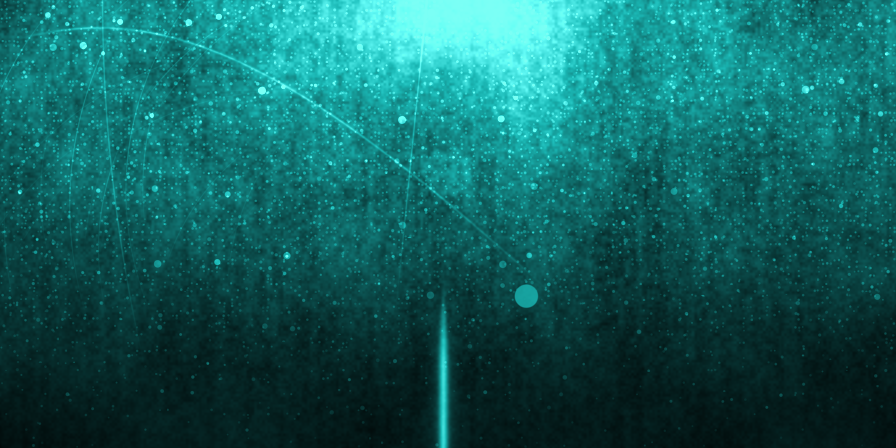
Reproduce this background procedurally as a Shadertoy shader.

```glsl
// Teal grunge backdrop: a glow from the top centre fades into a dark floor,
// with hashed grain, dust specks, curved scratches and a thin light beam.
// Brightness is summed as one scalar, then tinted to teal at the end.

vec3 hash3(vec2 p) {
    vec3 q = fract(p.xyx * vec3(0.1031, 0.1030, 0.0973));
    q += dot(q, q.yxz + 33.33);
    return fract((q.xxy + q.yzz) * q.zyx);
}

float valueNoise(vec2 p) {
    vec2 cell = floor(p), f = fract(p);
    f = f * f * (3.0 - 2.0 * f);
    float low = mix(hash3(cell).x, hash3(cell + vec2(1, 0)).x, f.x);
    float high = mix(hash3(cell + vec2(0, 1)).x, hash3(cell + vec2(1, 1)).x, f.x);
    return mix(low, high, f.y);
}

float fbm(vec2 p) {
    float sum = 0.0, amp = 0.5;
    for (int i = 0; i < 4; i++) {
        sum += amp * valueNoise(p);
        p = p * 2.03 + 17.3;
        amp *= 0.5;
    }
    return sum;
}

float fadeOut(float a, float b, float x) { return 1.0 - smoothstep(a, b, x); }

// Soft line of the given half width around distance zero
float stroke(float d, float width) {
    float w = max(width, 0.7 / iResolution.y);
    return exp(-d * d / (w * w));
}

// One randomly filled, jittered dot per grid cell
float specks(vec2 p, float scale, float density, float radius) {
    vec2 g = p * scale, cell = floor(g);
    vec3 h = hash3(cell + scale * 3.7);
    vec3 k = hash3(cell + scale * 5.1 + 91.0);
    float r = radius * mix(0.5, 1.0, k.x);
    float d = length(fract(g) - mix(vec2(0.3), vec2(0.7), h.xy));
    float soft = scale / iResolution.y;
    return step(h.z, density) * fadeOut(r - soft * 0.5, r + soft, d) * mix(0.35, 1.0, k.y);
}

// Faint arcs sweeping through the upper left
float scratchFan(vec2 p) {
    float sum = 0.0;
    for (int i = 0; i < 16; i++) {
        vec3 h = hash3(vec2(float(i) * 7.0 + 3.0, 41.0));
        vec2 centre = vec2(0.5 + 0.55 * h.x, 0.1 + 0.5 * h.y);
        float d = length(p - centre) - mix(0.45, 0.85, h.z);
        sum += stroke(d, 0.0012) * mix(0.05, 0.16, h.y)
             * smoothstep(0.2, 0.7, valueNoise(p * 5.0 + h.xy * 50.0));
    }
    return sum * fadeOut(0.35, 0.75, p.x) * smoothstep(0.25, 0.65, p.y);
}

void mainImage(out vec4 fragColor, in vec2 fragCoord) {
    // Height runs 0 to 1; the width is mapped to 0 to 2
    vec2 p = fragCoord / iResolution.xy * vec2(2.0, 1.0);
    float depth = 1.0 - p.y;

    // Vertical falloff and the two-part glow
    float light = mix(0.09, 0.46, smoothstep(-0.05, 0.95, p.y));
    vec2 fromGlow = vec2(p.x - 1.04, depth);
    light += 0.45 * exp(-dot(fromGlow * fromGlow, vec2(9.0, 22.0)));
    light += 0.19 * exp(-dot(fromGlow * fromGlow, vec2(1.6, 3.5)));
    light *= 1.0 - 0.12 * smoothstep(0.5, 1.0, abs(p.x - 1.0));

    // Clouds, vertical streaks and fine grain
    float texture1 = 0.9 * (fbm(p * 5.0) - 0.47);
    texture1 += 0.22 * (valueNoise(p * vec2(70.0, 7.0)) - 0.5);
    texture1 += 0.32 * (valueNoise(p * 75.0) - 0.5);
    texture1 += 0.28 * (valueNoise(p * 170.0 + 31.0) - 0.5);
    float calm = exp(-dot(fromGlow * fromGlow, vec2(8.0, 18.0)));
    light *= 1.0 + texture1 * (1.0 - 0.8 * calm);

    // Dust, from coarse to fine, thinning towards the floor
    float dustArea = smoothstep(0.05, 0.65, p.y) * (1.0 - 0.6 * calm);
    float dust = specks(p, 13.0, 0.13, 0.11) * smoothstep(0.1, 0.35, p.y);
    dust += 0.8 * specks(p, 29.0, 0.05 + 0.15 * dustArea, 0.13);
    dust += 0.6 * specks(p, 61.0, 0.03 + 0.22 * dustArea, 0.18);
    dust += 0.5 * specks(p, 113.0, 0.02 + 0.28 * dustArea, 0.26);
    light += 0.55 * dust * mix(0.5, 1.0, dustArea);

    // Long falling arc, with distance corrected by its slope
    float run = p.x - 0.22, bend = sqrt(0.46 + run * run);
    float slope = 1.1 * run / bend;
    float arc = (p.y - 0.938 + 1.1 * (bend - 0.678)) / sqrt(1.0 + slope * slope);
    light += 0.26 * stroke(arc, 0.0028) * smoothstep(0.0, 0.2, p.x)
           * fadeOut(0.95, 1.28, p.x) * (0.6 + 0.6 * valueNoise(p * 40.0));

    // Two near-vertical scratches and the fan
    light += 0.2 * stroke(p.x - 0.953 + 0.1 * depth, 0.002) * fadeOut(0.35, 0.72, depth);
    light += 0.18 * stroke(p.x - 0.229 - 0.14 * depth * depth, 0.002) * fadeOut(0.4, 0.85, depth);
    light += scratchFan(p);

    // Pale faceted patch below the glow
    vec2 q = p - vec2(1.0, 0.617);
    float sector = 6.28318 / 7.0;
    float angle = mod(atan(q.y, q.x) + 0.4, sector) - 0.5 * sector;
    float facet = length(q) * cos(angle);
    light += fadeOut(0.048, 0.058, facet) * (0.08 + 0.1 * valueNoise(p * 60.0));

    // Solid bokeh disc
    float disc = fadeOut(0.024, 0.028, length(p - vec2(1.175, 0.339)));
    light = mix(light, 0.66 + 0.05 * texture1, disc * 0.92);

    // Beam rising from the floor
    float side = p.x - 0.99;
    float rise = fadeOut(0.18, 0.4, p.y);
    light += rise * (0.62 * stroke(side, 0.004 + 0.006 * rise) + 0.12 * stroke(side, 0.028));

    // Teal tint, with highlights lifting towards pale cyan
    light = clamp(light, 0.02, 1.15);
    vec3 teal = light * vec3(0.14, 1.0, 0.985);
    teal.r += 0.32 * smoothstep(0.68, 1.12, light);
    fragColor = vec4(min(teal, vec3(0.6, 1.0, 0.96)), 1.0);
}
```
